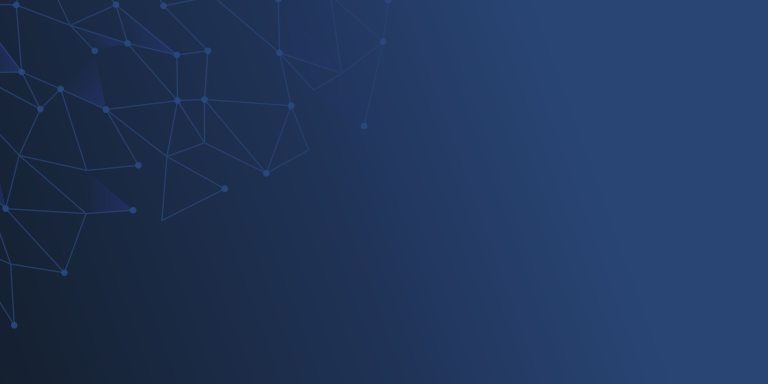
Write a WebGL 1 fragment shader that draws this background.

```glsl
precision highp float;

uniform vec2 u_resolution;

// Backdrop: colour stops along a tilted axis, in canvas heights
const vec3 NIGHT = vec3(0.080, 0.125, 0.185);
const vec3 INDIGO = vec3(0.132, 0.214, 0.368);
const vec3 BLUE = vec3(0.160, 0.272, 0.455);
const vec2 AXIS = vec2(0.94, 0.34);
const float MID_STOP = 1.15;
const float END_STOP = 1.75;

// Network
const vec3 LINE_COLOR = vec3(0.160, 0.275, 0.480);
const vec3 NODE_COLOR = vec3(0.165, 0.285, 0.500);
const vec3 FACET_COLOR = vec3(0.140, 0.200, 0.430);
const float CELL = 0.13;
const float JITTER = 0.84;
const float LINE_HALF = 0.0017;
const float NODE_RADIUS = 0.0085;
const float EDGE_SHARE = 0.66;
const float NODE_SHARE = 0.80;
const float FACET_SHARE = 0.16;
const float RIGHT_LIMIT = 1.07;
const float RIM_HEIGHT = 0.08;
const float RIM_SLOPE = 0.57;

float hash(vec2 p) {
  return fract(sin(dot(p, vec2(127.1, 311.7))) * 43758.55);
}

// Jittered lattice point of a cell, in canvas heights
vec2 nodeAt(vec2 id) {
  vec2 offset = vec2(hash(id), hash(id + 37.3)) - 0.5;
  return (id + 0.5 + JITTER * offset) * CELL;
}

// 1 where the network reaches: the upper left, above a sloping rim
float inRegion(vec2 p) {
  return step(p.x, RIGHT_LIMIT) * step(RIM_HEIGHT + RIM_SLOPE * p.x, p.y);
}

float cover(float dist, float halfWidth, float pixel) {
  return clamp((halfWidth - dist) / pixel + 0.5, 0.0, 1.0);
}

float segmentDistance(vec2 p, vec2 a, vec2 b) {
  vec2 ab = b - a;
  float t = clamp(dot(p - a, ab) / dot(ab, ab), 0.0, 1.0);
  return length(p - a - ab * t);
}

float cross2(vec2 a, vec2 b) {
  return a.x * b.y - a.y * b.x;
}

// Triangle fill that fades from corner b towards the opposite side
float facet(vec2 p, vec2 a, vec2 b, vec2 c) {
  float area = cross2(b - a, c - a);
  if (abs(area) < 0.0001) return 0.0;
  float wb = cross2(p - a, c - a) / area;
  float wc = cross2(b - a, p - a) / area;
  float inside = step(0.0, wb) * step(0.0, wc) * step(wb + wc, 1.0);
  return inside * wb;
}

vec3 backdrop(vec2 p) {
  float t = dot(p, AXIS);
  vec3 color = mix(NIGHT, INDIGO, clamp(t / MID_STOP, 0.0, 1.0));
  return mix(color, BLUE, smoothstep(MID_STOP - 0.15, END_STOP, t));
}

void main() {
  vec2 p = gl_FragCoord.xy / u_resolution.y;
  float pixel = 1.0 / u_resolution.y;
  vec2 cell = floor(p / CELL);

  float lines = 0.0;
  float dots = 0.0;
  float glow = 0.0;

  // Each nearby cell owns one node, three edges and one facet
  for (int j = -1; j <= 1; j++) {
    for (int i = -1; i <= 1; i++) {
      vec2 id = cell + vec2(float(i), float(j));
      vec2 a = nodeAt(id);
      vec2 b = nodeAt(id + vec2(1.0, 0.0));
      vec2 c = nodeAt(id + vec2(0.0, 1.0));
      float keepA = inRegion(a);
      float keepB = inRegion(b);
      float keepC = inRegion(c);

      float ab = keepA * keepB * step(hash(id + 5.1), EDGE_SHARE);
      float ac = keepA * keepC * step(hash(id + 11.7), EDGE_SHARE);
      float bc = keepB * keepC * step(hash(id + 19.9), EDGE_SHARE);
      lines = max(lines, ab * cover(segmentDistance(p, a, b), LINE_HALF, pixel));
      lines = max(lines, ac * cover(segmentDistance(p, a, c), LINE_HALF, pixel));
      lines = max(lines, bc * cover(segmentDistance(p, b, c), LINE_HALF, pixel));

      float hasDot = keepA * step(hash(id + 23.3), NODE_SHARE);
      dots = max(dots, hasDot * cover(length(p - a), NODE_RADIUS, pixel));

      float hasFacet = keepA * keepB * keepC * step(hash(id + 31.9), FACET_SHARE);
      glow = max(glow, hasFacet * facet(p, a, b, c));
    }
  }

  // Layers, thinning out to the right
  float fade = 1.0 - 0.5 * smoothstep(0.5, RIGHT_LIMIT, p.x);
  vec3 color = backdrop(p);
  color = mix(color, FACET_COLOR, 0.75 * glow * fade);
  color = mix(color, LINE_COLOR, 0.75 * lines * fade);
  color = mix(color, NODE_COLOR, 0.90 * dots);
  gl_FragColor = vec4(color, 1.0);
}
```
